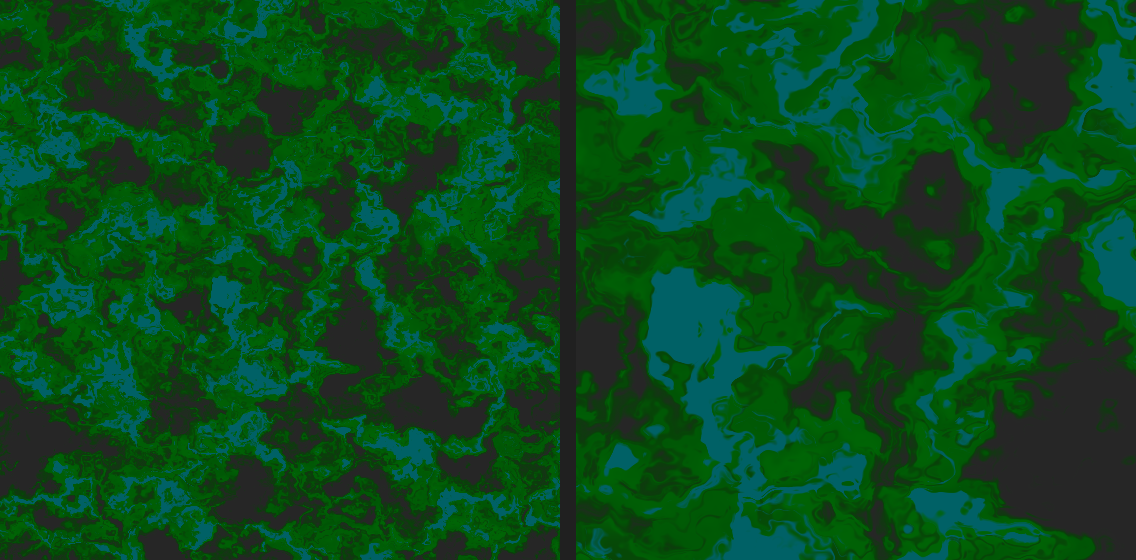
Left: the whole. Right: its middle third, enlarged.
A three.js fragment shader for this texture:

```glsl
varying vec2 vUv;

float hash(vec2 cell) {
  vec3 h = fract(vec3(cell.xyx) * 0.1031);
  h += dot(h, h.yzx + 33.33);
  return fract((h.x + h.y) * h.z);
}

// Value noise from -1 to 1
float noise(vec2 p) {
  vec2 cell = floor(p);
  vec2 f = fract(p);
  f = f * f * (3.0 - 2.0 * f);
  float low = mix(hash(cell), hash(cell + vec2(1.0, 0.0)), f.x);
  float high = mix(hash(cell + vec2(0.0, 1.0)), hash(cell + 1.0), f.x);
  return 2.0 * mix(low, high, f.y) - 1.0;
}

float fbm(vec2 p) {
  float sum = 0.0;
  float amplitude = 1.0;
  for (int i = 0; i < 4; i++) {
    sum += amplitude * noise(p);
    p = p * 2.03 + 17.3;
    amplitude *= 0.55;
  }
  return sum;
}

// Folded noise: low along creases, high inside the patches
float turbulence(vec2 p) {
  float sum = 0.0;
  float amplitude = 1.0;
  for (int i = 0; i < 5; i++) {
    sum += amplitude * abs(noise(p));
    p = p * 2.03 + 31.7;
    amplitude *= 0.6;
  }
  return sum;
}

// Thin line along the zero contour of noise
float crease(vec2 p, float inner, float outer) {
  return 1.0 - smoothstep(inner, outer, abs(noise(p)));
}

void main() {
  // Ragged domain warp, slightly stretched sideways
  vec2 p = vUv * vec2(9.5, 11.0) + 40.0;
  vec2 warp = vec2(fbm(p * 2.1), fbm(p * 2.1 + 73.0));
  vec2 warped = p + 0.36 * warp;
  float depth = turbulence(warped) * 0.93 - 0.08;

  // Fine veins cut through the ground and the patch rims
  depth -= 0.2 * crease(warped * 1.3 + 21.0, 0.02, 0.1);

  vec3 teal = vec3(0.0, 0.38, 0.40);
  vec3 green = vec3(0.0, 0.37, 0.02);
  vec3 darkGreen = vec3(0.03, 0.25, 0.03);
  vec3 charcoal = vec3(0.15);

  // Mottled green with thin dark contour lines
  green *= 0.97 + 0.1 * noise(warped * 4.0 + 11.0);
  float contour = crease(warped * 4.0 + 5.0, 0.02, 0.13);
  contour *= smoothstep(-0.3, 0.3, noise(p * 1.7 + 90.0));
  green = mix(green, darkGreen, 0.75 * contour);

  // Teal veins, green ground, charcoal patches
  vec3 color = mix(teal, green, smoothstep(0.30, 0.44, depth));
  color = mix(color, darkGreen, smoothstep(0.62, 0.80, depth));
  color = mix(color, charcoal, smoothstep(0.70, 1.06, depth));
  gl_FragColor = vec4(color, 1.0);
}
```
